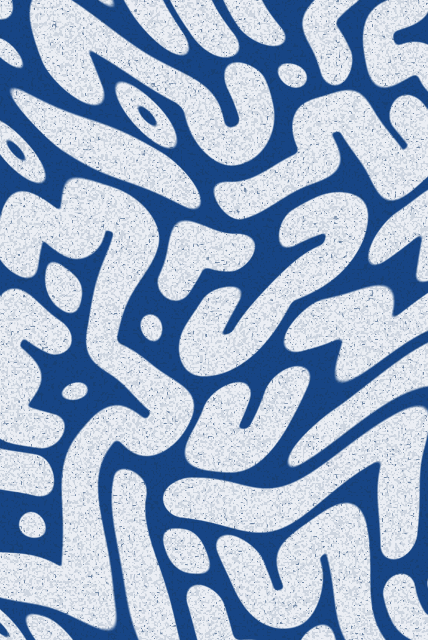
Reproduce this pattern procedurally as a WebGL 2 fragment shader.

```glsl
#version 300 es
precision highp float;
precision highp int;
// Speckled white squiggles, hooks, rings and dots packed tightly on deep blue.
// Each lattice cell draws one piece of stroke; random links with at most two
// per cell join the pieces into paths, and a smooth warp bends the lattice.

uniform vec2 u_resolution;
out vec4 outColor;

float hash(vec2 p) {
  uvec2 q = uvec2(ivec2(floor(p))) * uvec2(1597334677u, 3812015801u);
  uint n = (q.x ^ q.y) * 1597334677u;
  n = (n ^ (n >> 15)) * 2246822519u;
  n ^= n >> 13;
  return float(n >> 8) / 16777216.0;
}

float noise(vec2 p) {
  vec2 i = floor(p), f = fract(p);
  f = f * f * (3.0 - 2.0 * f);
  return mix(mix(hash(i), hash(i + vec2(1, 0)), f.x),
             mix(hash(i + vec2(0, 1)), hash(i + 1.0), f.x), f.y);
}

vec2 direction(int i) {
  float s = float(1 - 2 * (i % 2));
  return i < 2 ? vec2(s, 0) : vec2(0, s);
}

// True if a link of this priority is among the two strongest of the cell.
bool accepts(vec2 cell, float priority) {
  int stronger = 0;
  for (int i = 0; i < 4; i++)
    if (hash(2.0 * cell + direction(i)) > priority) stronger++;
  return stronger < 2;
}

bool linked(vec2 cell, vec2 dir) {
  float priority = hash(2.0 * cell + dir);
  return accepts(cell, priority) && accepts(cell + dir, priority);
}

float roundedLength(vec2 v) {
  v = pow(abs(v) + 1e-5, vec2(2.5));
  return pow(v.x + v.y, 0.4);
}

// Signed distance to the unlinked shapes: dot, ring or pebble.
float loneShape(vec2 f, float kind) {
  if (kind < 0.5) return length(f) - 0.2 - 0.16 * kind;
  if (kind < 0.75) return abs(length(f * vec2(1.08, 0.95)) - 0.28) - 0.15;
  return roundedLength(f) - 0.41;
}

// Signed distance to the stroke piece in the cell around q.
float strokes(vec2 q, float halfWidth) {
  vec2 cell = floor(q), f = fract(q) - 0.5;
  vec2 pull = vec2(0), axis = vec2(0);
  int links = 0;
  for (int i = 0; i < 4; i++) {
    vec2 dir = direction(i);
    if (linked(cell, dir)) {
      links++;
      pull += dir;
      axis = dir;
    }
  }
  float pick = hash(cell + 731.0);
  if (links == 0) return loneShape(f, pick);
  if (links == 1) {
    float tip = mix(-0.08, 0.1, pick);
    return length(f - pull * max(dot(f, pull), tip)) - halfWidth;
  }
  if (dot(pull, pull) < 0.5) return abs(dot(f, axis.yx)) - halfWidth;
  return abs(roundedLength(f - 0.5 * pull) - 0.5) - halfWidth;
}

// Bends the lattice so that strokes swing between upright and diagonal.
vec2 warp(vec2 p) {
  p += vec2(1.0, -1.0) * sin(p.yx * vec2(0.55, 0.6) + vec2(0.4, 2.1));
  return p + 0.13 * sin(p.yx * vec2(1.9, 2.2) + vec2(1.3, 0.2));
}

void main() {
  vec2 uv = gl_FragCoord.xy / u_resolution.y;
  vec2 q = warp(uv * 12.2) + 20.0;

  // Stroke shape with a smoothly varying width
  float halfWidth = 0.385 + 0.045 * sin(q.x * 1.3 + 2.0 * sin(q.y * 0.8));
  float d = strokes(q, halfWidth);
  float blur = 0.6 * length(fwidth(q));
  float ink = 1.0 - smoothstep(-blur, blur, d);

  // Fine grain in the white, with sparse blue specks
  float grain = noise(uv * 430.0 + 50.0);
  float speck = noise(uv * 390.0 + 900.0);
  vec3 white = mix(vec3(0.92, 0.935, 0.955), vec3(0.80, 0.83, 0.875),
                   smoothstep(0.46, 0.7, grain));
  white = mix(white, vec3(0.32, 0.43, 0.57), 0.8 * smoothstep(0.82, 0.97, speck));
  vec3 blue = mix(vec3(0.09, 0.27, 0.52), vec3(0.09, 0.25, 0.46),
                  smoothstep(0.68, 0.8, grain));

  outColor = vec4(mix(blue, white, ink), 1.0);
}
```
